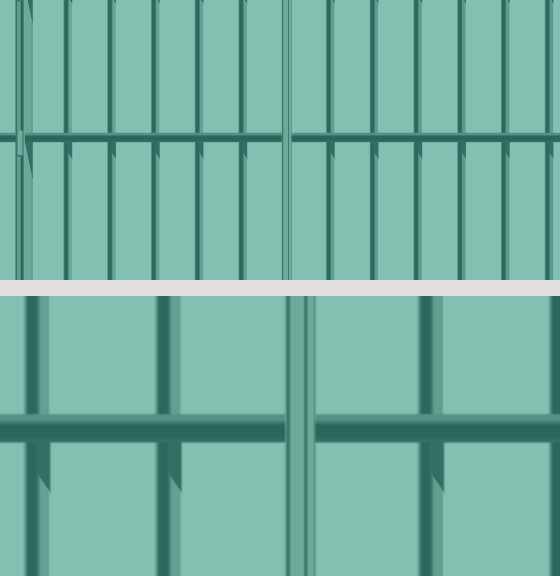
Top: the whole. Bottom: its middle third, enlarged.
This pattern is drawn by a Shadertoy shader. Its source:

```glsl
// Painted metal wall: upright ribs crossed by a rail, with a centre post and a clasped hinge bar.
#define UNITS 384.0        // design units per canvas height
#define RIB_PITCH 60.0
#define FIRST_RIB 32.0
#define RAIL_PITCH 213.0
#define RAIL_TOP 182.0     // measured down from the top edge
#define RAIL_WIDTH 13.0
#define HINGE_SLOT 0.0
#define POST_SLOT 6.0
#define SOFTNESS 0.8
#define PAINT_LIGHT vec3(0.512, 0.753, 0.694)
#define PAINT_DARK vec3(0.155, 0.395, 0.345)

float edgeWidth() {
    return max(SOFTNESS, 0.7 * UNITS / iResolution.y);
}

float rise(float x, float start) {
    float w = edgeWidth();
    return smoothstep(start - w, start + w, x);
}

float band(float x, float start, float end) {
    return rise(x, start) * (1.0 - rise(x, end));
}

// Sharp dark left side, fading into the panel on the right
float ribShade(float x, float slot) {
    float core = smoothstep(-6.0, -2.8, x) * (1.0 - smoothstep(0.0, 4.5, x));
    float fade = band(x, -4.0, 6.5) * mix(0.30, 0.42, slot / 12.0);
    return max(core * 0.95, fade);
}

float postShade(float x) {
    float body = 0.24 * band(x, -6.0, 8.0);
    float grooves = max(0.78 * band(x, -5.3, -3.2), 0.75 * band(x, 2.8, 4.8));
    return max(body, max(grooves, 0.48 * band(x, 7.0, 8.3)));
}

float hingeShade(float x) {
    float bar = 0.38 * band(x, -11.5, 1.0);
    float grooves = max(0.85 * band(x, -10.8, -8.3), 0.95 * band(x, -4.0, 0.5));
    float flange = 0.25 * band(x, 1.0, 13.0) + 0.14 * band(x, 10.8, 13.0);
    return max(max(bar, grooves), flange);
}

// Cast shadow with a slanted lower end, longest at its right side
float wedge(vec2 p, float left, float right, float drop, float slope) {
    float below = (p.y - drop - (p.x - left) * slope) / sqrt(1.0 + slope * slope);
    return band(p.x, left, right) * rise(p.y, RAIL_WIDTH - 1.0) * (1.0 - rise(below, 0.0));
}

float claspShade(vec2 p) {
    float face = 0.22 + 0.4 * (1.0 - rise(p.x, -7.5)) + 0.3 * rise(p.x, -2.0);
    return mix(face, 0.75, rise(p.y, 30.5));
}

void mainImage(out vec4 fragColor, in vec2 fragCoord) {
    vec2 pos = fragCoord / iResolution.y * UNITS;
    float slot = floor((pos.x - FIRST_RIB) / RIB_PITCH + 0.5);
    float x = pos.x - FIRST_RIB - slot * RIB_PITCH;
    float y = mod(UNITS - pos.y - RAIL_TOP + 20.0, RAIL_PITCH) - 20.0;
    vec2 p = vec2(x, y);

    bool isHinge = slot == HINGE_SLOT;
    bool isPost = slot == POST_SLOT;

    // Uprights and the shadows the rail casts on them
    float shade;
    if (isHinge) {
        shade = max(hingeShade(x), 0.88 * wedge(p, 2.0, 13.0, 13.0, 4.8));
    } else if (isPost) {
        shade = postShade(x);
    } else {
        shade = max(ribShade(x, slot), 0.88 * wedge(p, -3.0, 7.0, 22.0, 1.4));
    }

    // Rail with a lit upper lip, interrupted by the post and the hinge
    float gap = isHinge ? band(x, -10.0, 2.0) : (isPost ? band(x, -5.5, 8.0) : 0.0);
    float railTone = mix(0.5, 0.97, smoothstep(2.0, 5.5, y));
    railTone -= 0.12 * smoothstep(10.0, RAIL_WIDTH, y);
    shade = mix(shade, railTone, band(y, 0.0, RAIL_WIDTH) * (1.0 - gap));

    // Clasp over the hinge bar
    if (isHinge) {
        shade = mix(shade, claspShade(p), band(x, -9.0, 0.5) * band(y, -3.0, 33.0));
    }

    fragColor = vec4(mix(PAINT_LIGHT, PAINT_DARK, clamp(shade, 0.0, 1.0)), 1.0);
}
```
